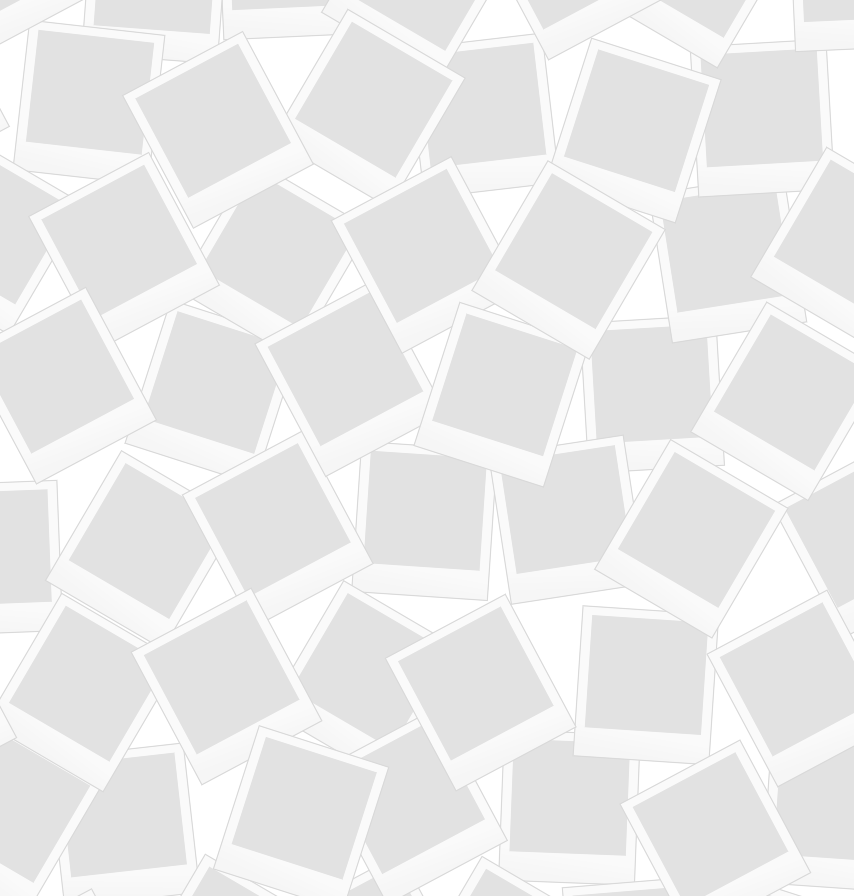
Write a Shadertoy shader that draws this pattern.

```glsl
const float CELL = 0.159;
const vec2 CARD_HALF = vec2(0.0765, 0.0845);
const vec2 WINDOW_HALF = vec2(0.0650, 0.0628);
const vec2 WINDOW_SHIFT = vec2(0.0, 0.0115);
const float OUTLINE = 0.0013;

const vec3 BACKGROUND = vec3(1.0);
const vec3 PAPER_LIGHT = vec3(0.982);
const vec3 PAPER_SHADE = vec3(0.965);
const vec3 WINDOW_GRAY = vec3(0.886);
const vec3 LINE_GRAY = vec3(0.85);

float hash(vec2 p, float seed) {
    vec3 q = fract(vec3(p.xyx + seed * 7.31) * vec3(0.1031, 0.1030, 0.0973));
    q += dot(q, q.yzx + 33.33);
    return fract((q.x + q.y) * q.z);
}

float boxDistance(vec2 p, vec2 halfSize) {
    vec2 d = abs(p) - halfSize;
    return length(max(d, 0.0)) + min(max(d.x, d.y), 0.0);
}

float coverage(float dist, float pixel) {
    return 1.0 - smoothstep(-0.6 * pixel, 0.6 * pixel, dist);
}

vec2 rotate(vec2 p, float angle) {
    float c = cos(angle), s = sin(angle);
    return vec2(c * p.x + s * p.y, c * p.y - s * p.x);
}

// Every other row is moved by half a cell
float rowOffset(float row) {
    return 0.5 * mod(row, 2.0);
}

vec2 cardCenter(vec2 cell) {
    vec2 jitter = vec2(hash(cell, 1.0), hash(cell, 2.0)) - 0.5;
    return (cell + 0.5 + vec2(rowOffset(cell.y), 0.0) + 0.3 * jitter) * CELL;
}

// Low cards lie nearly upright; high cards lean left, right or half right
float cardAngle(vec2 cell, float rank) {
    float choice = hash(cell, 4.0);
    float side = mod(cell.x + floor(0.5 * cell.y), 2.0) < 0.5 ? 1.0 : -1.0;
    if (rank < 0.42) return side * mix(0.03, 0.16, choice);
    if (side > 0.0) return 0.49;
    return choice < 0.4 ? -0.31 : -0.53;
}

vec3 drawCard(vec3 under, vec2 p, float pixel) {
    float card = boxDistance(p, CARD_HALF);
    float window = boxDistance(p - WINDOW_SHIFT, WINDOW_HALF);
    float shade = smoothstep(-0.045, -0.085, p.y + 0.12 * p.x);
    vec3 paper = mix(PAPER_LIGHT, PAPER_SHADE, shade);
    vec3 color = mix(under, LINE_GRAY, coverage(card, pixel));
    color = mix(color, paper, coverage(card + OUTLINE, pixel));
    return mix(color, WINDOW_GRAY, coverage(window, pixel));
}

vec2 nearbyCell(vec2 p, int index) {
    float row = floor(p.y / CELL) + float(index / 3 - 1);
    float column = floor(p.x / CELL - rowOffset(row)) + float(index % 3 - 1);
    return vec2(column, row);
}

void mainImage(out vec4 fragColor, in vec2 fragCoord) {
    float pixel = 1.0 / iResolution.y;
    vec2 p = fragCoord * pixel + 3.0 * CELL;
    vec3 color = BACKGROUND;

    // Stack nearby cards from lowest to highest rank
    float lastRank = -1.0;
    for (int layer = 0; layer < 9; layer++) {
        float nextRank = 2.0;
        vec2 nextCell = vec2(0.0);
        for (int i = 0; i < 9; i++) {
            vec2 cell = nearbyCell(p, i);
            float rank = hash(cell, 5.0);
            if (rank > lastRank && rank < nextRank) {
                nextRank = rank;
                nextCell = cell;
            }
        }
        if (nextRank > 1.0) break;
        vec2 local = rotate(p - cardCenter(nextCell), cardAngle(nextCell, nextRank));
        color = drawCard(color, local, pixel);
        lastRank = nextRank;
    }
    fragColor = vec4(color, 1.0);
}
```
